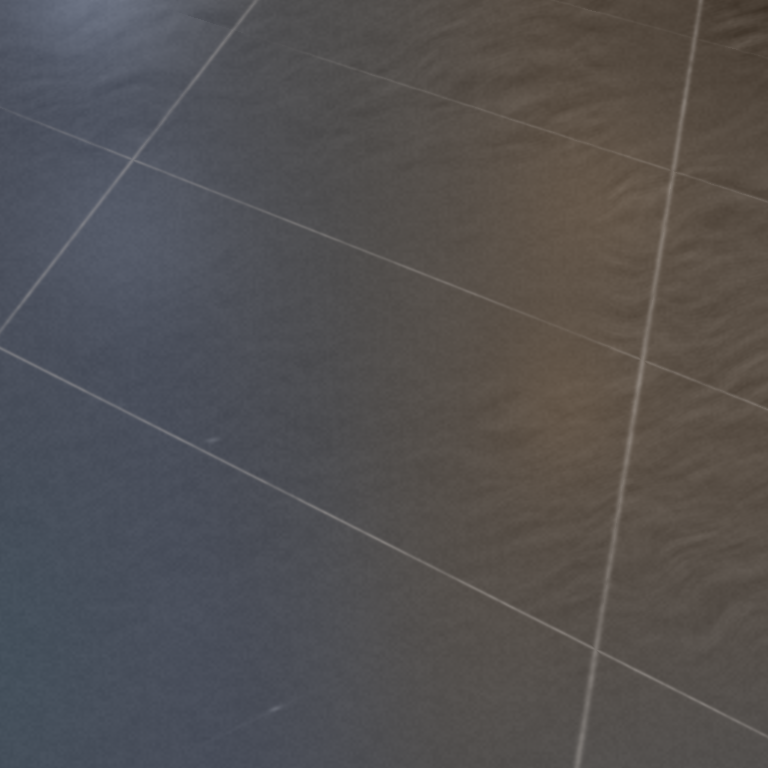
This texture is drawn by a Shadertoy shader. Its source:

```glsl
const vec3 BLUE = vec3(0.285, 0.305, 0.354);
const vec3 TEAL = vec3(0.265, 0.318, 0.362);
const vec3 GRAY = vec3(0.318, 0.311, 0.308);
const vec3 BROWN = vec3(0.357, 0.316, 0.277);
const vec3 SKY_GLOW = vec3(0.125, 0.134, 0.150);
const vec3 WARM_GLOW = vec3(0.040, 0.028, 0.015);
const vec3 GROUT = vec3(0.56, 0.535, 0.515);

// Perspective from tile units to the canvas
const mat3 FLOOR_TO_CANVAS = mat3(
    0.6152, -0.4333, -0.2227,
    0.2208,  0.4031,  0.2072,
   -0.0120,  0.5530,  1.0);

float hash(vec2 p) {
    return fract(sin(dot(p, vec2(127.1, 311.7))) * 43758.5453);
}

float noise(vec2 p) {
    vec2 i = floor(p), f = fract(p);
    f = f * f * (3.0 - 2.0 * f);
    return mix(mix(hash(i), hash(i + vec2(1, 0)), f.x),
               mix(hash(i + vec2(0, 1)), hash(i + vec2(1, 1)), f.x), f.y);
}

float fbm(vec2 p) {
    float sum = 0.0, gain = 0.5;
    for (int i = 0; i < 4; i++) {
        sum += gain * noise(p);
        p = p * 2.03 + 17.3;
        gain *= 0.5;
    }
    return sum;
}

vec2 rotate(vec2 p, float angle) {
    float c = cos(angle), s = sin(angle);
    return vec2(c * p.x + s * p.y, c * p.y - s * p.x);
}

float glow(vec2 p, vec2 center, vec2 radius) {
    vec2 q = (p - center) / radius;
    return exp(-dot(q, q));
}

// Distance in canvas units to the nearest whole value of a tile coordinate
float jointDistance(float coord, float canvasHeight) {
    float slope = length(vec2(dFdx(coord), dFdy(coord))) * canvasHeight;
    return abs(coord - round(coord)) / max(slope, 1e-4);
}

// Soft line profile, never thinner than the given minimum
float stroke(float dist, float halfWidth, float minimum) {
    float q = dist / max(halfWidth, minimum);
    return exp(-q * q);
}

float scratch(vec2 p, vec2 center, float angle, vec2 size) {
    return glow(rotate(p - center, angle), vec2(0), size);
}

// Broad light: cool on the left, warm on the right
vec3 slateLight(vec2 p) {
    vec3 color = mix(BLUE, GRAY, smoothstep(0.16, 0.56, p.x + 0.18 * (p.y - 0.5)));
    float warmth = smoothstep(0.4, 0.74, p.x) * smoothstep(-0.15, 0.48, p.y);
    color = mix(color, BROWN, warmth);
    color = mix(color, TEAL, 0.8 * glow(p, vec2(-0.03, 0.14), vec2(0.17, 0.26)));
    color += SKY_GLOW * glow(p, vec2(0.13, 1.01), vec2(0.13, 0.1));
    color += SKY_GLOW * 0.4 * glow(p, vec2(0.17, 0.7), vec2(0.14, 0.14));
    color += WARM_GLOW * glow(p, vec2(0.78, 0.74), vec2(0.11, 0.12));
    color += WARM_GLOW * glow(p, vec2(0.74, 0.48), vec2(0.09, 0.11));
    return color - 0.06 * glow(p, vec2(1.03, 1.03), vec2(0.3, 0.18));
}

// Cleft ripples in patches, shaded by the height change across the grain
float slateRelief(vec2 p, vec2 tile) {
    vec2 q = rotate(p, 0.33) * vec2(14.0, 46.0) + 9.0 * tile;
    q.y += 2.0 * noise(p * 12.0 + tile);
    float shade = fbm(q) - fbm(q + vec2(0.1, 0.4));
    float depth = mix(0.018, 0.075, smoothstep(0.5, 0.9, p.x));
    depth += 0.03 * smoothstep(0.6, 1.0, p.y);
    float patches = 0.4 + 1.2 * smoothstep(0.3, 0.7, noise(p * 7.0 + 4.0));
    return shade * depth * patches * smoothstep(-0.05, 0.4, p.y);
}

void mainImage(out vec4 fragColor, in vec2 fragCoord) {
    vec2 p = fragCoord / iResolution.xy;
    float thinnest = 0.6 / iResolution.y;

    vec3 h = inverse(FLOOR_TO_CANVAS) * vec3(p, 1.0);
    vec2 grid = h.xy / h.z;
    vec2 tile = floor(grid), joint = round(grid);

    // Stone surface
    vec3 color = slateLight(p);
    color += 0.008 * (hash(tile + 3.0) - 0.5);
    color += 0.02 * (fbm(p * 9.0) - 0.47);
    color += slateRelief(p, tile);
    color += 0.022 * (fbm(p * vec2(75.0, 110.0)) - 0.47);
    color += 0.02 * (noise(p * 260.0) - 0.5);

    // Scuffs
    float scuff = scratch(p, vec2(0.277, 0.427), 0.15, vec2(0.008, 0.003));
    scuff += scratch(p, vec2(0.358, 0.077), 0.35, vec2(0.008, 0.003));
    scuff += 0.2 * scratch(p, vec2(0.335, 0.065), 0.45, vec2(0.09, 0.003));
    scuff += 0.3 * scratch(p, vec2(0.755, 0.222), 0.3, vec2(0.025, 0.004));
    color += 0.09 * scuff;

    // Grout: rows thin and fade with distance, columns stay bold
    float wear = 0.55 + 0.4 * noise(p * 24.0) + 0.4 * noise(p * 120.0);
    float rowWidth = 0.0022 - 0.0002 * joint.y;
    float rowFade = (0.66 - 0.18 * joint.y) * wear;
    rowFade *= 1.0 - 0.6 * glow(p, vec2(0.73, 0.57), vec2(0.1, 0.06));
    rowFade *= mix(1.0, smoothstep(0.25, 0.6, p.x), step(1.5, joint.y));
    rowFade *= mix(1.0, smoothstep(-0.1, 0.18, p.x), step(0.5, joint.y));
    float columnWidth = mix(0.0027, 0.0046 - 0.0012 * p.y, joint.x);
    float columnFade = mix(0.58, 0.66, joint.x) * wear;
    float row = stroke(jointDistance(grid.y, iResolution.y), rowWidth, thinnest);
    float column = stroke(jointDistance(grid.x, iResolution.y), columnWidth, thinnest);
    vec3 grout = mix(GROUT, color + 0.2, 0.5);
    color = mix(color, grout, clamp(max(row * rowFade, column * columnFade), 0.0, 1.0));

    fragColor = vec4(color, 1.0);
}
```
